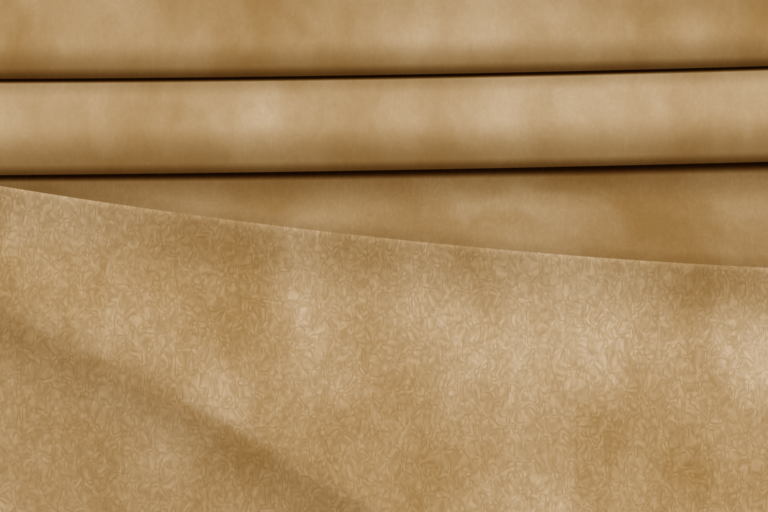
Give the GLSL for this texture, as a Shadertoy shader.

```glsl
const vec3 PALE = vec3(0.775, 0.675, 0.545);   // worn nap
const vec3 OCHRE = vec3(0.665, 0.520, 0.320);  // saturated nap
const vec3 SHADE_POWER = vec3(1.0, 1.35, 2.2); // shadows turn warm
const float MOTTLE_SCALE = 5.0;
const float MOTTLE_CONTRAST = 1.75;
const float GRAIN_SCALE = 125.0;
const float GRAIN_DEPTH = 0.13;
const float GAP_LIGHT = 0.13;                  // light left between the rolls
const float EDGE_BLUR = 0.0018;

float hash(vec2 p) {
    vec3 h = fract(vec3(p.xyx) * 0.1031);
    h += dot(h, h.yzx + 33.33);
    return fract((h.x + h.y) * h.z);
}

float noise(vec2 p) {
    vec2 i = floor(p), f = fract(p);
    f = f * f * (3.0 - 2.0 * f);
    return mix(mix(hash(i), hash(i + vec2(1, 0)), f.x),
               mix(hash(i + vec2(0, 1)), hash(i + vec2(1, 1)), f.x), f.y);
}

float fbm(vec2 p) {
    float sum = 0.0, gain = 0.5;
    for (int i = 0; i < 5; i++) {
        sum += gain * noise(p);
        p = mat2(1.6, 1.2, -1.2, 1.6) * p + 7.3;
        gain *= 0.52;
    }
    return sum;
}

// Cloudy dye, 0 = ochre and 1 = pale
float mottle(vec2 q, vec2 stretch, float seed) {
    vec2 p = q * stretch * MOTTLE_SCALE + seed;
    p += 0.9 * vec2(fbm(p * 0.8 + 3.1), fbm(p * 0.8 + 19.7));
    return 0.53 + MOTTLE_CONTRAST * (fbm(p) - 0.49);
}

// Pebbled creases of the hide, about -1 to 1
float grain(vec2 q) {
    vec2 p = q * GRAIN_SCALE * vec2(1.1, 0.8);
    p += 1.6 * vec2(noise(p * 0.45), noise(p * 0.45 + 31.0));
    float crease = abs(2.0 * noise(p) - 1.0);
    return 0.9 * (crease - 0.45) + 0.7 * (noise(p * 1.9 + 11.0) - 0.5);
}

float blot(vec2 p, vec2 centre, vec2 radius) {
    vec2 d = (p - centre) / radius;
    return exp(-dot(d, d));
}

vec3 suede(float dye, float light) {
    vec3 nap = mix(OCHRE, PALE, clamp(dye, -0.1, 1.15));
    return nap * pow(vec3(max(light, 0.02)), SHADE_POWER);
}

float cover(float d, float blur) {
    float w = max(blur, 0.75 / iResolution.y);
    return smoothstep(-w, w, d);
}

void mainImage(out vec4 fragColor, in vec2 fragCoord) {
    vec2 uv = fragCoord / iResolution.xy;
    vec2 q = fragCoord / iResolution.y;
    float x = uv.x, y = uv.y;

    // Outlines of the folds
    float topRoll = 0.846 + 0.006 * x + 0.019 * x * x;
    float lowRoll = 0.658 + 0.012 * x + 0.014 * x * x;
    float foldCrest = 0.637 - 0.248 * x + 0.088 * x * x;
    float nearCrest = 0.395 - 0.74 * x - 0.10 * x * x;
    float pebble = grain(q) * GRAIN_DEPTH;

    // Back sheet under the rolls
    float below = lowRoll - y;
    float above = y - foldCrest;
    float light = mix(GAP_LIGHT, 0.74, smoothstep(0.003, 0.016 + 0.008 * x, below));
    light *= mix(1.0, 1.27, smoothstep(0.01, 0.085, below));
    light *= 0.92 + 0.08 * smoothstep(0.0, 0.03, above);
    float dye = mottle(q, vec2(0.9, 1.4), 40.0) - 0.12;
    vec3 col = suede(dye + pebble * 0.5, light + pebble * 0.15);

    // Wide front fold
    float depth = foldCrest - y;
    light = mix(0.90, 1.0, smoothstep(0.01, 0.16, depth));
    light += 0.07 * exp(-depth * depth / 0.00006);
    float nearGap = max(y - nearCrest, 0.0);
    light -= 0.09 * exp(-nearGap / 0.025) * smoothstep(0.52, 0.25, x);
    dye = mottle(q, vec2(1.25, 0.75), 12.0) + 0.06;
    dye += 0.35 * blot(uv, vec2(0.92, 0.30), vec2(0.10, 0.16));
    dye += 0.18 * blot(uv, vec2(0.52, 0.40), vec2(0.10, 0.14));
    dye -= 0.35 * blot(uv, vec2(0.98, 0.44), vec2(0.10, 0.06));
    dye -= 0.30 * blot(uv, vec2(0.93 - 0.6 * (y - 0.07), 0.07), vec2(0.07, 0.07));
    dye -= 0.25 * blot(uv, vec2(0.40, 0.50), vec2(0.14, 0.05));
    dye -= 0.20 * blot(uv, vec2(0.10, 0.48), vec2(0.16, 0.10));
    col = mix(col, suede(dye + pebble * 1.7, light + pebble * 0.45), cover(depth, EDGE_BLUR));

    // Near fold in the lower left
    depth = nearCrest - y;
    light = mix(0.87, 0.95, smoothstep(0.02, 0.16, depth));
    light += 0.06 * exp(-depth * depth / 0.0004);
    dye = mottle(q, vec2(1.0, 0.9), 71.0) - 0.08;
    vec3 nearCloth = suede(dye + pebble * 1.5, light + pebble * 0.45);
    col = mix(col, nearCloth, cover(depth, 0.004 + 0.02 * x));

    // Lower roll, dark in the gap above and rounding away below
    float rise = y - lowRoll;
    float drop = topRoll - y;
    light = mix(0.50, 0.80, smoothstep(0.0, 0.022, rise));
    light *= mix(1.0, 1.25, smoothstep(0.01, 0.10, rise));
    light *= mix(GAP_LIGHT, 1.0, smoothstep(0.003, 0.011, drop));
    light *= 0.90 + 0.10 * smoothstep(0.01, 0.04, drop);
    dye = mottle(q, vec2(1.3, 1.0), 25.0) + 0.15 * smoothstep(0.06, 0.12, rise)
        - 0.25 * smoothstep(0.09, 0.02, rise);
    col = mix(col, suede(dye + pebble * 0.3, light + pebble * 0.1), cover(rise, EDGE_BLUR));

    // Top roll
    rise = y - topRoll;
    light = mix(0.48, 0.80, smoothstep(0.0, 0.024, rise));
    light *= mix(1.0, 1.24, smoothstep(0.01, 0.075, rise));
    light -= 0.05 * smoothstep(0.95, 1.0, y) * x;
    dye = mottle(q, vec2(1.4, 0.9), 58.0) - 0.22 * smoothstep(0.07, 0.01, rise);
    dye -= 0.25 * blot(uv, vec2(0.98, 0.95), vec2(0.12, 0.05));
    col = mix(col, suede(dye + pebble * 0.3, light + pebble * 0.1), cover(rise, EDGE_BLUR));

    fragColor = vec4(clamp(col, 0.0, 1.0), 1.0);
}
```
